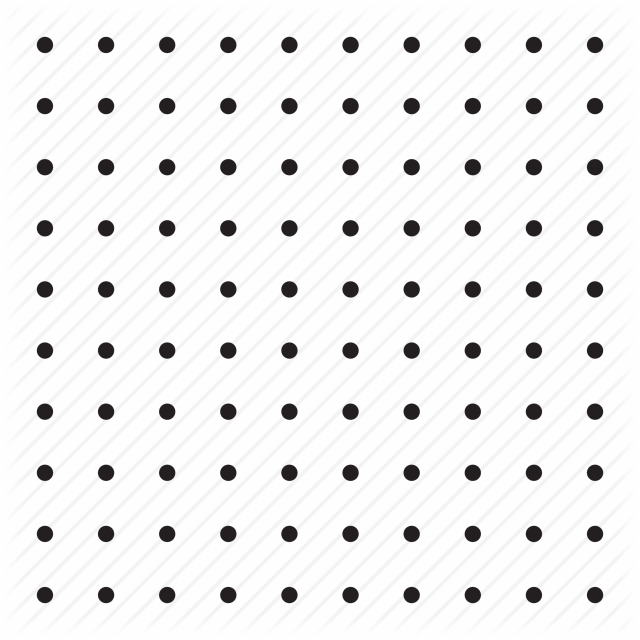
A three.js fragment shader for this pattern:

```glsl
varying vec2 vUv;

// Soft coverage of a shape from its signed distance
float cover(float dist, float pixel) {
  return 1.0 - smoothstep(-0.7 * pixel, 0.7 * pixel, dist);
}

// Distance to the nearest dot of a square grid centred on the canvas
float dotGrid(vec2 p, float pitch, float radius) {
  vec2 cell = (fract((p - 0.5) / pitch) - 0.5) * pitch;
  return length(cell) - radius;
}

// Distance to the nearest rising diagonal stripe
float stripes(vec2 p, float pitch, float halfWidth) {
  float along = p.x - p.y + 0.3333;
  float offset = abs(fract(along / pitch + 0.5) - 0.5) * pitch;
  return offset * 0.7071 - halfWidth;
}

void main() {
  float pixel = fwidth(vUv.x);
  vec3 paper = vec3(0.996);
  vec3 stripeGrey = vec3(0.951);
  vec3 ink = vec3(0.137, 0.122, 0.125);

  // Stripes fade out towards the border
  vec2 border = min(vUv, 1.0 - vUv);
  float fade = smoothstep(0.0, 0.045, min(border.x, border.y));
  float stripe = cover(stripes(vUv, 0.039, 0.0028), pixel) * fade;
  vec3 color = mix(paper, stripeGrey, stripe);

  // Ten by ten dots
  color = mix(color, ink, cover(dotGrid(vUv, 0.0955, 0.0127), pixel));
  gl_FragColor = vec4(color, 1.0);
}
```
